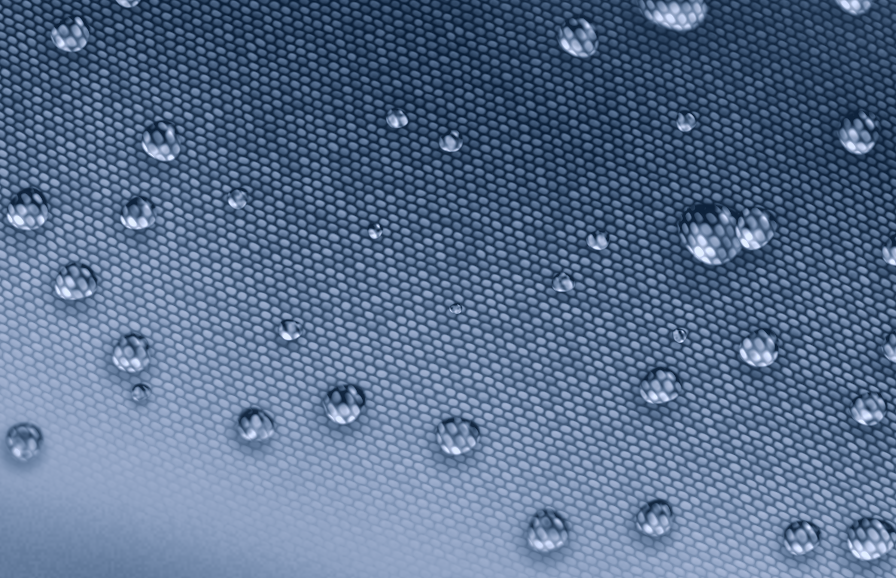
A Shadertoy shader for this texture:

```glsl
#define SHADOW_BLUE vec3(.075, .155, .255)
#define LIGHT_BLUE vec3(.64, .70, .82)
#define MID_TINT vec3(0., .10, .18)
#define WEAVE_PITCH vec2(.0225, .0146)
#define WEAVE_TILT .47
#define WEAVE_CONTRAST .78
#define DROP_GRID .18
#define DROP_SHARE .84
#define SHEEN_HEIGHT .26

float hash(vec2 p) {
    vec3 q = fract(p.xyx * vec3(.1031, .1030, .0973));
    q += dot(q, q.yzx + 33.33);
    return fract((q.x + q.y) * q.z);
}

float noise(vec2 p) {
    vec2 i = floor(p), f = fract(p);
    f = f * f * (3. - 2. * f);
    return mix(mix(hash(i), hash(i + vec2(1, 0)), f.x),
               mix(hash(i + vec2(0, 1)), hash(i + vec2(1, 1)), f.x), f.y);
}

// Plump threads in brick order with thin dark seams, lit from above
float weave(vec2 p, float tilt) {
    float c = cos(tilt), s = sin(tilt);
    vec2 g = vec2(c * p.x - s * p.y, s * p.x + c * p.y) / WEAVE_PITCH;
    g += .22 * (vec2(noise(g * .7), noise(g * .7 + 50.)) - .5);
    g.x += .5 * mod(floor(g.y), 2.);
    vec2 id = floor(g);
    vec2 thread = fract(g) - .5;
    vec2 square = thread * thread * 4.;
    float reach = sqrt(sqrt(dot(square, square)) * .5 + dot(square, vec2(.5)));
    float body = 1. - smoothstep(.5, 1.08, reach);
    return body * (.72 + .75 * thread.y - .15 * thread.x + .35 * (hash(id + 90.) - .5));
}

// Diagonal position: low is the near sheen, high is the far shade
float slope(vec2 p) {
    return p.y + .3 * p.x;
}

float clothLight(float h) {
    float fall = exp(-pow(max(h - SHEEN_HEIGHT, 0.) / .48, 1.5));
    return .16 + .8 * fall - .42 * (1. - smoothstep(0., SHEEN_HEIGHT, h));
}

float focus(float h) {
    return smoothstep(.12, .58, h) * (1. - .35 * smoothstep(1.05, 1.45, h));
}

float dropRadius(vec2 cell) {
    float k = hash(cell + 41.7);
    float r = k < .35 ? mix(.01, .021, k / .35) : mix(.03, .042, (k - .35) / .65);
    return r + .015 * step(.93, k);
}

// Draws one drop and its shadow over the tone of the cloth
float addDrop(float tone, vec2 p, vec2 cell, float pixel) {
    vec2 jitter = vec2(hash(cell + 3.1), hash(cell + 17.9)) - .5;
    vec2 centre = (cell + .5 + .7 * jitter) * DROP_GRID;
    float h = slope(centre);
    float share = DROP_SHARE * mix(.3, 1., smoothstep(.2, .5, h));
    if (hash(cell + 71.3) > share) return tone;

    float r = dropRadius(cell);
    vec2 d = (p - centre) / r;
    if (dot(d, d) > 8.) return tone;
    float angle = atan(d.y, d.x);
    float rim = length(d * vec2(1., 1.06));
    rim += .06 * sin(2. * angle + 12. * jitter.x) + .05 * sin(3. * angle + 12. * jitter.y);
    float blur = 1. - focus(h);
    float soft = .04 + .2 * blur + .7 * pixel / r;
    float mask = 1. - smoothstep(1. - soft, 1. + soft, rim);

    // Soft shadow below and a dark contact line
    float shade = 1. - smoothstep(.5, 1.9, length(d - vec2(-.15, -.4)));
    float contact = 1. - smoothstep(.95, 1.2, rim);
    tone *= 1. - .42 * shade - .2 * contact;

    // Cloth seen through the lens, dark above and bright below
    float lower = 1. - smoothstep(-.5, .9, d.y + .2 * d.x);
    float lens = weave(d * r * (.8 + .2 * dot(d, d)) + cell, 1.);
    float inside = mix(.15, .78, lower) + .12 * clothLight(h);
    inside += (lens - .42) * mix(.8, .35, blur);
    inside += .8 * (noise(d * 2.6 + cell * 7.) - .5);
    float edge = smoothstep(.7, 1., rim);
    inside += edge * mix(-.35, .25, smoothstep(-.2, .6, -d.y));

    // Window glints
    vec2 glint = vec2(d.x + d.y - .95, d.x - d.y + .1) * vec2(5., 2.2);
    inside += .85 * exp(-dot(glint, glint));
    vec2 spark = (d - vec2(-.35, -.6)) * vec2(3., 5.);
    inside += .5 * exp(-dot(spark, spark));
    return mix(tone, clamp(inside, -.05, 1.5), mask * mix(.95, .75, blur));
}

void mainImage(out vec4 fragColor, in vec2 fragCoord) {
    vec2 p = fragCoord / iResolution.y;
    float pixel = 1. / iResolution.y;
    float h = slope(p);

    // Cloth with a gentle bend, finer with distance, under uneven light
    vec2 bent = p * (1. + .06 * p.y);
    bent += .03 * vec2(sin(p.y * 4.), sin(p.x * 3. + .8));
    float tone = clothLight(h) + .16 * (noise(p * 4. + 5.) - .5);
    float depth = WEAVE_CONTRAST * mix(.65, 1., smoothstep(.08, .45, tone));
    tone += (weave(bent, WEAVE_TILT) - .4) * depth * focus(h);
    tone += .07 * (noise(p * 190.) - .5);
    tone -= .5 * max(tone - .85, 0.);

    // Scattered drops from the neighbouring cells
    vec2 home = floor(p / DROP_GRID);
    for (int j = -1; j <= 1; j++)
        for (int i = -1; i <= 1; i++)
            tone = addDrop(tone, p, home + vec2(i, j), pixel);

    tone = max(tone, -.08);
    float middle = clamp(tone, 0., 1.);
    vec3 colour = mix(SHADOW_BLUE, LIGHT_BLUE, tone) + MID_TINT * middle * (1. - middle);
    fragColor = vec4(clamp(colour, 0., 1.), 1.);
}
```
